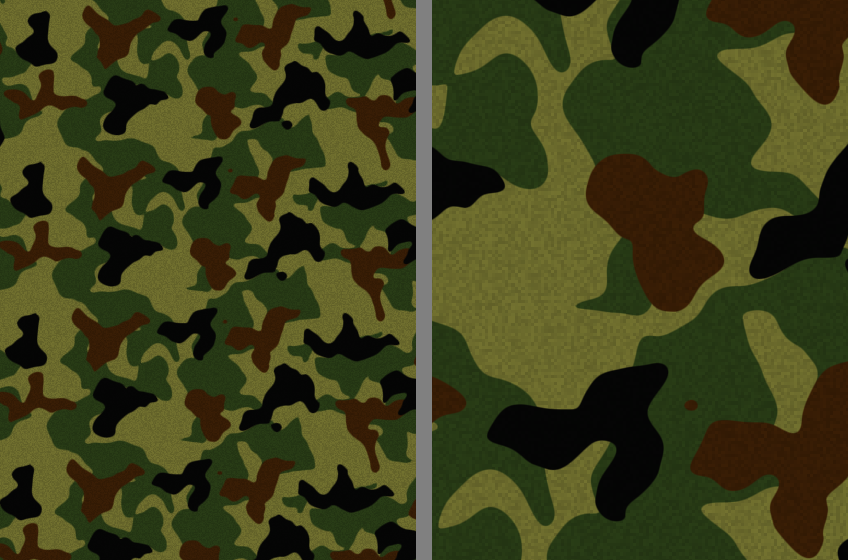
Left, the full canvas; right, a detail of the centre.
This pattern is drawn by a Shadertoy shader. Its source:

```glsl
// Woodland camouflage: green over tan, with branching brown and black patches, repeating vertically.

const float PERIOD = 0.27;   // height of one vertical repeat

float hash(vec3 p) {
    p = fract(p * 0.1031 + 0.17);
    p += dot(p, p.zyx + 31.32);
    return fract((p.x + p.y) * p.z);
}

// Slope contribution of one lattice corner; rows wrap around
float corner(vec2 cell, vec2 offset, float rows, float seed) {
    float a = 6.2832 * hash(vec3(cell.x + 20.0, mod(cell.y, rows), seed));
    return dot(vec2(cos(a), sin(a)), offset);
}

// Gradient noise that repeats after the given number of rows
float noise(vec2 p, float rows, float seed) {
    vec2 i = floor(p), f = p - i;
    vec2 u = f * f * f * (f * (f * 6.0 - 15.0) + 10.0);
    vec2 e = vec2(1, 0);
    float low = mix(corner(i, f, rows, seed), corner(i + e, f - e, rows, seed), u.x);
    float high = mix(corner(i + e.yx, f - e.yx, rows, seed), corner(i + 1.0, f - 1.0, rows, seed), u.x);
    return mix(low, high, u.y);
}

float capsule(vec2 p, vec2 a, vec2 b, float radius) {
    vec2 pa = p - a, ba = b - a;
    return length(pa - ba * clamp(dot(pa, ba) / dot(ba, ba), 0.0, 1.0)) - radius;
}

float smoothMin(float a, float b, float k) {
    float h = max(k - abs(a - b), 0.0) / k;
    return min(a, b) - h * h * k * 0.25;
}

// Three bent arms growing from one centre
float splat(vec2 p, vec2 id) {
    float d = 1.0;
    float turn = 6.2832 * hash(vec3(id, 41.0));
    for (int k = 0; k < 3; k++) {
        float seed = 50.0 + 7.0 * float(k);
        float a = turn + 2.094 * float(k) + 1.1 * (hash(vec3(id, seed)) - 0.5);
        float reach = mix(0.55, 1.5, hash(vec3(id, seed + 1.0)));
        float radius = mix(0.0115, 0.0165, hash(vec3(id, seed + 2.0)));
        vec2 elbow = 0.031 * reach * vec2(cos(a), sin(a));
        a += 2.6 * (hash(vec3(id, seed + 3.0)) - 0.5);
        vec2 tip = elbow + 0.025 * reach * vec2(cos(a), sin(a));
        d = smoothMin(d, capsule(p, vec2(0), elbow, radius), 0.014);
        d = smoothMin(d, capsule(p, elbow, tip, radius), 0.014);
    }
    return d;
}

// Distances to the brown (x) and black (y) patches on a jittered checkerboard
vec2 patches(vec2 p) {
    float size = PERIOD / 2.0;
    vec2 home = floor(p / size), d = vec2(1);
    for (int y = -1; y <= 1; y++)
    for (int x = -1; x <= 1; x++) {
        vec2 cell = home + vec2(x, y);
        vec2 id = vec2(cell.x + 20.0, mod(cell.y, 2.0));
        vec2 jitter = vec2(hash(vec3(id, 31.0)), hash(vec3(id, 36.0))) - 0.5;
        float s = splat(p - (cell + 0.5 + 0.55 * jitter) * size, id);
        if (mod(cell.x + cell.y, 2.0) < 0.5) d.x = smoothMin(d.x, s, 0.01);
        else d.y = smoothMin(d.y, s, 0.01);
    }
    return d;
}

// Antialiased mask of the region where the field is negative
float inside(float field) {
    float w = max(fwidth(field), 1e-5);
    return 1.0 - smoothstep(-0.8 * w, 0.8 * w, field);
}

void mainImage(out vec4 fragColor, in vec2 fragCoord) {
    vec2 uv = fragCoord / iResolution.y;

    // Each repeat drifts slightly sideways
    vec2 p = vec2(uv.x - 0.035 * uv.y, uv.y + 0.06);

    // Warp the plane so that outlines become lobed
    vec2 w = p * 6.0 / PERIOD;
    p += 0.028 * vec2(noise(w, 6.0, 3.0), noise(w + 0.5, 6.0, 9.0));

    // Broad, slightly horizontal green areas with finger-like bays
    vec2 g = p / PERIOD * vec2(0.82, 1.0);
    float growth = noise(g * 3.0, 3.0, 14.0) + 0.55 * noise(g * 6.0 + 0.37, 6.0, 22.0);
    vec2 d = patches(p);

    vec3 tan_ = vec3(0.415, 0.412, 0.172);
    vec3 green = vec3(0.148, 0.22, 0.08);
    vec3 brown = vec3(0.21, 0.108, 0.018);
    vec3 black = vec3(0.017, 0.018, 0.017);

    vec3 color = mix(tan_, green, inside(0.035 - growth));
    color = mix(color, brown, inside(d.x));
    color = mix(color, black, inside(d.y));

    // Fine woven grain
    float grain = hash(vec3(floor(uv * 512.0), 5.0)) - 0.5;
    color *= 1.0 + 0.17 * grain;
    fragColor = vec4(color, 1.0);
}
```
